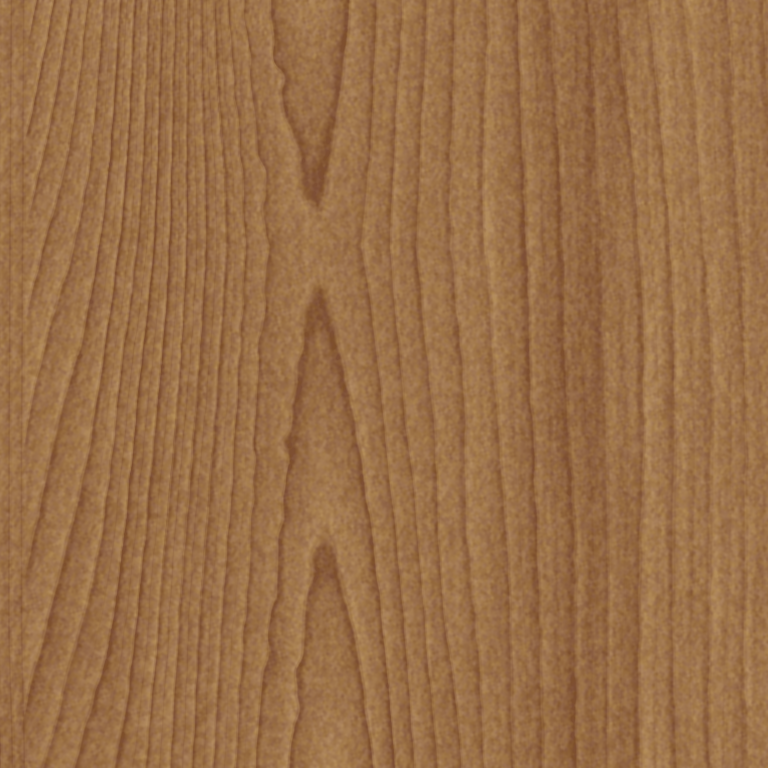
Reproduce this texture procedurally as a Shadertoy shader.

```glsl
// Flat-sawn brown wood board: growth rings form pointed arches around a heart line,
// slanted lines on the left and straight grain on the right. A warped ring field
// is cut into asymmetric bands, then covered with fibres and soft speckle.

#define HEART_X 0.412      // heart line of the arches
#define SADDLE_Y 0.68      // height where upper and lower arches meet
#define RING_RATE 20.0     // rings per unit width near the heart
#define ARCH_RATE 3.1      // rings per unit height along the heart
#define SLANT 8.4          // lean of the left grain
#define RING_CONTRAST 0.62
#define FIBRE_CONTRAST 0.24
#define SPECKLE_CONTRAST 0.36
#define DARK_WOOD vec3(0.510, 0.330, 0.205)
#define LIGHT_WOOD vec3(0.685, 0.528, 0.350)

float hash(vec2 p) {
    vec3 q = fract(vec3(p.xyx) * 0.1031);
    q += dot(q, q.yzx + 33.33);
    return fract((q.x + q.y) * q.z);
}

// Smooth value noise, centred on zero, range -0.5 to 0.5
float noise(vec2 p) {
    vec2 cell = floor(p), f = fract(p);
    f = f * f * (3.0 - 2.0 * f);
    float low = mix(hash(cell), hash(cell + vec2(1, 0)), f.x);
    float high = mix(hash(cell + vec2(0, 1)), hash(cell + vec2(1, 1)), f.x);
    return mix(low, high, f.y) - 0.5;
}

float bump(float x, float width) {
    return exp(-x * x / (width * width));
}

// Ring number at a point; every whole number is a ring edge
float ringField(vec2 p) {
    float x = p.x - HEART_X - 0.03 * (SADDLE_Y - p.y);
    float side = sqrt(x * x + 0.0004) - 0.02;
    float along = abs(p.y - SADDLE_Y);
    float ring = RING_RATE * side + 0.15 - ARCH_RATE * along * bump(side, 0.13);

    // Tighter rings away from the heart, leaning on the left
    ring += mix(3.0, 13.0, step(x, 0.0)) * max(side - 0.06, 0.0);
    ring += SLANT * clamp((0.36 - p.x) / 0.32, 0.0, 1.0) * (p.y - 0.45);

    // Slow wander, calmer in the straight grain, plus a ragged left limb
    float away = smoothstep(0.0, 0.08, side) * mix(1.0, 0.6, smoothstep(0.6, 0.75, p.x));
    ring += away * (1.2 * noise(vec2(p.x * 7.0, p.y * 1.7) + 4.0)
                  + 0.4 * noise(vec2(p.x * 17.0, p.y * 4.0) + 31.0));
    float ragged = 0.07 + 0.24 * bump(x + 0.06, 0.04);
    return ring + ragged * noise(p * vec2(36.0, 40.0) + 9.0);
}

// Pale start, slow darkening, then a dark line that ends abruptly
float ringTone(float ring, float blur) {
    float t = fract(ring), id = floor(ring);
    float strength = id < 0.0 ? 1.0 : mix(0.62, 1.0, hash(vec2(id + 50.0, 7.0)));
    float cut = 1.0 - smoothstep(1.0 - blur, 1.0, t);
    float shade = (0.40 * t * t + 0.62 * smoothstep(0.72, 0.92, t)) * cut;
    float glow = smoothstep(0.0, blur, t) * exp(-4.5 * t);
    return strength * (0.62 * glow - shade);
}

void mainImage(out vec4 fragColor, in vec2 fragCoord) {
    vec2 p = fragCoord / iResolution.xy;

    // Growth rings, with finer rings between them outside the arches
    float ring = ringField(p);
    float slope = fwidth(ring) * 1.3;
    float rings = ringTone(ring, clamp(slope, 0.08, 0.3));
    float fineArea = smoothstep(0.08, 0.18, p.x) * (1.0 - smoothstep(0.28, 0.36, p.x))
                   + 0.8 * smoothstep(0.62, 0.70, p.x);
    float fineRing = ring * 2.0 + 0.6 * noise(p * vec2(12.0, 3.0) + 70.0);
    rings += 0.42 * fineArea * ringTone(fineRing, clamp(2.0 * slope, 0.15, 0.35));

    // Straight strip along the left border
    float strip = ringTone(p.x * 62.0 + 0.3 * noise(p * vec2(8.0, 5.0)), 0.22) - 0.12;
    rings = mix(strip, rings, smoothstep(0.030, 0.042, p.x + 0.010 * noise(p * vec2(5.0, 14.0))));
    float straight = smoothstep(0.62, 0.76, p.x);
    float tone = 0.59 + RING_CONTRAST * mix(1.0, 0.66, straight) * rings;

    // Broad darker and paler areas
    float drift = 0.02 * noise(vec2(2.0, p.y * 2.0));
    tone += 0.16 * noise(vec2(p.x * 9.0, p.y * 1.6) + 17.0);
    tone -= 0.15 * bump(p.x - 0.755 - drift, 0.06);
    tone += 0.08 * bump(p.x - 0.84 - drift, 0.035);
    float paleX = p.x - 0.61 - 0.05 * noise(vec2(5.0, p.y * 6.0)) - 0.008 * noise(p * 45.0);
    tone += 0.19 * bump(paleX, 0.022) * bump(p.y - 0.62, 0.32);

    // Fibres follow the lean of the left side
    float lean = 0.22 * clamp((0.36 - p.x) / 0.32, 0.0, 1.0);
    vec2 grain = vec2(p.x - lean * (p.y - 0.45), p.y);
    float fibre = noise(grain * vec2(120.0, 4.0)) + 0.7 * noise(grain * vec2(190.0, 13.0) + 60.0);
    tone += FIBRE_CONTRAST * mix(0.6, 1.1, straight) * fibre;

    // Soft speckle of the pores, turned off the axes to hide the noise lattice
    vec2 turned = mat2(0.86, 0.5, -0.5, 0.86) * p;
    float speckle = noise(grain * vec2(220.0, 140.0) + 11.0)
                  + 0.8 * noise(turned * 270.0 + 383.0);
    tone += SPECKLE_CONTRAST * speckle;

    // Slight shift between yellow and grey brown
    vec3 wood = mix(DARK_WOOD, LIGHT_WOOD, clamp(tone, -0.1, 1.1));
    wood.b += 0.06 * noise(turned * 190.0 + 240.0) - 0.002;
    fragColor = vec4(wood, 1.0);
}
```
